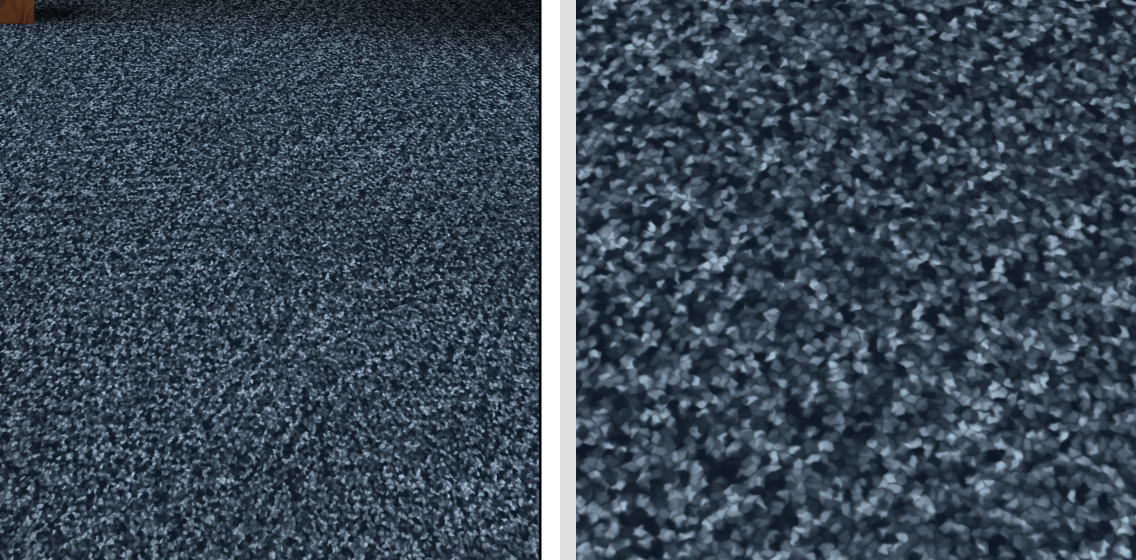
Left: the whole. Right: its middle third, enlarged.
This texture is drawn by a Shadertoy shader. Its source:

```glsl
// Speckled blue cut-pile carpet receding from the viewer, with a dark bound
// edge, a white margin at the right and a wooden furniture leg at top left.
// Tufts are soft, warped blobs scattered on a floor plane seen in perspective.

const float HORIZON = 2.0;        // height where the floor would vanish
const float TUFT_SIZE = 0.0072;   // tuft spacing at the bottom of the canvas
const float TONE_POWER = 1.6;     // higher gives more dark tufts
const float STRETCH = 0.65;       // narrowness of single tufts
const float CRISPNESS = 10.0;     // how abruptly one tuft gives way to the next
const float RAGGEDNESS = 0.55;    // bending of the tuft outlines
const float CARPET_RIGHT = 0.9625;
const float MARGIN_LEFT = 0.9670;
const vec2 LEG_CORNER = vec2(0.061, 0.957);

const vec3 PILE_DARK = vec3(0.052, 0.088, 0.134);
const vec3 PILE_LIGHT = vec3(0.610, 0.700, 0.775);
const vec3 BINDING = vec3(0.015, 0.020, 0.030);
const vec3 MARGIN = vec3(0.995);
const vec3 WOOD_DARK = vec3(0.22, 0.12, 0.07);
const vec3 WOOD_LIGHT = vec3(0.38, 0.22, 0.13);

float hash(vec2 p) {
    return fract(sin(dot(p, vec2(127.1, 311.7))) * 43758.5453);
}

float noise(vec2 p) {
    vec2 i = floor(p), f = fract(p);
    f = f * f * (3.0 - 2.0 * f);
    float low = mix(hash(i), hash(i + vec2(1, 0)), f.x);
    float high = mix(hash(i + vec2(0, 1)), hash(i + vec2(1, 1)), f.x);
    return mix(low, high, f.y);
}

// Canvas position to floor position, measured in tufts and turned off the axes
vec2 floorPosition(vec2 uv) {
    float depth = HORIZON / (HORIZON - uv.y);
    vec2 p = vec2((uv.x - 0.5) * depth, 0.9 * HORIZON * depth) / TUFT_SIZE;
    return mat2(0.82, 0.57, -0.57, 0.82) * p;
}

// Brightness of the pile: blended tuft tones, shaded towards the gaps
float pile(vec2 p) {
    vec2 clumpPosition = p * 0.3;
    p += RAGGEDNESS * (vec2(noise(p * 1.7), noise(p * 1.7 + 51.3)) - 0.5);
    vec2 cell = floor(p);
    float toneSum = 0.0, weightSum = 0.0, nearest = 9.0;
    for (int y = -1; y <= 1; y++) {
        for (int x = -1; x <= 1; x++) {
            vec2 id = cell + vec2(x, y);
            vec2 d = id + vec2(hash(id), hash(id + 37.3)) - p;
            float angle = 3.1416 * hash(id + 71.9);
            vec2 along = vec2(cos(angle), sin(angle));
            vec2 local = vec2(dot(d, along) * STRETCH, dot(d, vec2(-along.y, along.x)));
            float dist2 = dot(local, local);
            float weight = exp(-CRISPNESS * dist2);
            toneSum += weight * pow(hash(id + 13.7), TONE_POWER);
            weightSum += weight;
            nearest = min(nearest, dist2);
        }
    }
    float shade = 1.0 - 0.6 * smoothstep(0.15, 0.70, sqrt(nearest));
    float clumps = 0.84 + 0.32 * noise(clumpPosition);
    return toneSum / max(weightSum, 1e-5) * shade * clumps;
}

// Broad light: patches, a dim far edge and the shadow beside the leg
float lighting(vec2 uv) {
    float patches = 0.95 + 0.13 * noise(uv * vec2(5.0, 8.0) + 4.0);
    float farEdge = smoothstep(0.91, 1.0, uv.y + 0.04 * (uv.x - 0.5));
    float rightCorner = smoothstep(0.45, 0.95, uv.x) * smoothstep(0.82, 1.0, uv.y);
    vec2 s = (uv - vec2(0.085, 0.975)) / vec2(0.10, 0.018);
    float legShadow = exp(-dot(s, s));
    return patches * (1.0 - 0.40 * farEdge) * (1.0 - 0.35 * rightCorner) * (1.0 - 0.75 * legShadow);
}

vec3 wood(vec2 uv) {
    float grain = noise(vec2(uv.x * 130.0 + 5.0 * noise(uv * 35.0), uv.y * 28.0));
    return mix(WOOD_DARK, WOOD_LIGHT, grain) * (0.8 + 0.2 * smoothstep(0.0, 0.004, uv.y - LEG_CORNER.y));
}

void mainImage(out vec4 fragColor, in vec2 fragCoord) {
    vec2 uv = fragCoord / iResolution.xy;
    float pixel = 1.0 / iResolution.y;

    // Four samples per pixel keep the distant tufts smooth
    float tone = 0.0;
    for (int i = 0; i < 4; i++) {
        vec2 offset = (vec2(i % 2, i / 2) - 0.5) * 0.5;
        tone += 0.25 * pile(floorPosition((fragCoord + offset) / iResolution.xy));
    }
    vec3 color = mix(PILE_DARK, PILE_LIGHT, min(tone, 1.0)) * lighting(uv);

    // Leg, bound edge and margin
    vec2 inLeg = smoothstep(-pixel, pixel, vec2(LEG_CORNER.x - uv.x, uv.y - LEG_CORNER.y));
    color = mix(color, wood(uv), inLeg.x * inLeg.y);
    color = mix(color, BINDING, smoothstep(-pixel, pixel, uv.x - CARPET_RIGHT));
    color = mix(color, MARGIN, smoothstep(-pixel, pixel, uv.x - MARGIN_LEFT));
    fragColor = vec4(color, 1.0);
}
```
